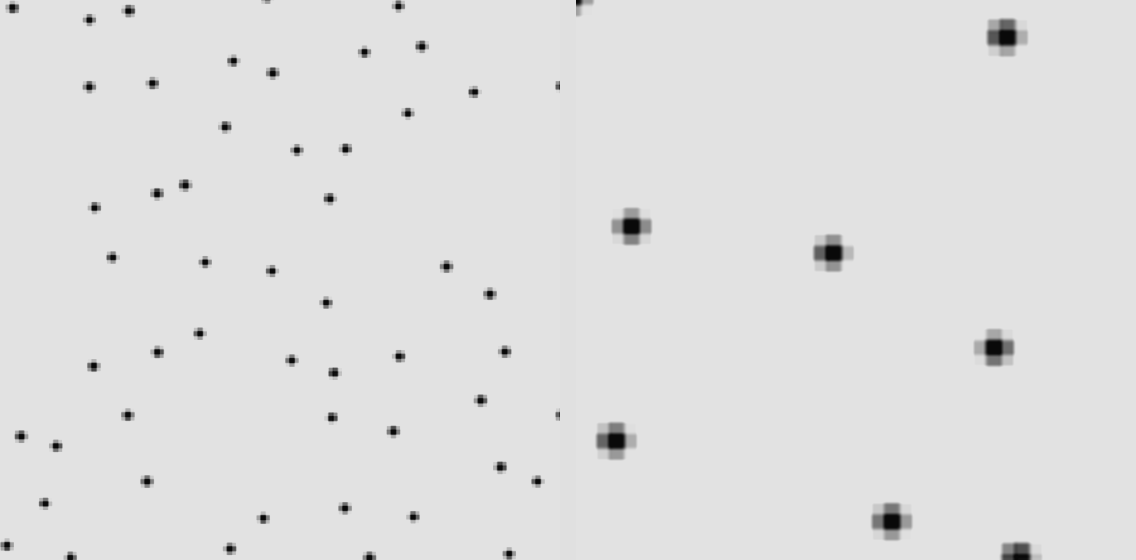
Left, the full canvas; right, a detail of the centre.
A WebGL 2 fragment shader for this pattern:

```glsl
#version 300 es
precision highp float;

#define CELLS 8.0                  // scatter cells across the canvas
#define FILL 0.8                   // share of cells holding a speck
#define SCATTER 0.76               // wander of a speck within its cell
#define MOSAIC vec2(116.0, 125.0)  // soft mosaic tiles across the canvas
#define TILE_BLUR 0.28             // half width of the blend between tiles
#define WOBBLE 0.6                 // speck offset inside its tile, in tiles
#define CORE 0.25                  // solid radius, in tiles
#define RIM 1.65                   // outer radius, in tiles
#define PAPER vec3(0.886)
#define INK vec3(0.035)

uniform vec2 u_resolution;
out vec4 fragColor;

float hash(vec2 p) {
    return fract(sin(dot(p, vec2(127.1, 311.7))) * 43758.5453);
}

vec2 hash2(vec2 p) {
    return vec2(hash(p), hash(p + 37.3));
}

// Flattens coordinates around tile centres, with smooth steps between them
vec2 softTiles(vec2 p) {
    vec2 q = p - 0.5;
    vec2 blend = smoothstep(0.5 - TILE_BLUR, 0.5 + TILE_BLUR, fract(q));
    return floor(q) + blend + 0.5;
}

// Centre of the speck in a cell, in tiles
vec2 speckCentre(vec2 cell) {
    vec2 spot = cell + 0.5 + SCATTER * (hash2(cell + 11.7) - 0.5);
    vec2 tile = floor((spot - 0.5) / CELLS * MOSAIC) + 0.5;
    return tile + WOBBLE * (hash2(cell + 71.9) - 0.5);
}

// Ink coverage from the specks in the surrounding cells
float specks(vec2 uv) {
    vec2 tilePos = softTiles(uv * MOSAIC);
    vec2 home = floor(uv * CELLS + 0.5);
    float ink = 0.0;
    for (int y = -1; y <= 1; y++) {
        for (int x = -1; x <= 1; x++) {
            vec2 cell = home + vec2(x, y);
            if (hash(cell + 5.3) > FILL) continue;
            float size = mix(0.94, 1.06, hash(cell + 23.1));
            float dist = length(tilePos - speckCentre(cell)) / size;
            ink = max(ink, 1.0 - smoothstep(CORE, RIM, dist));
        }
    }
    return ink;
}

void main() {
    vec2 uv = gl_FragCoord.xy / u_resolution;
    fragColor = vec4(mix(PAPER, INK, specks(uv)), 1.0);
}
```
